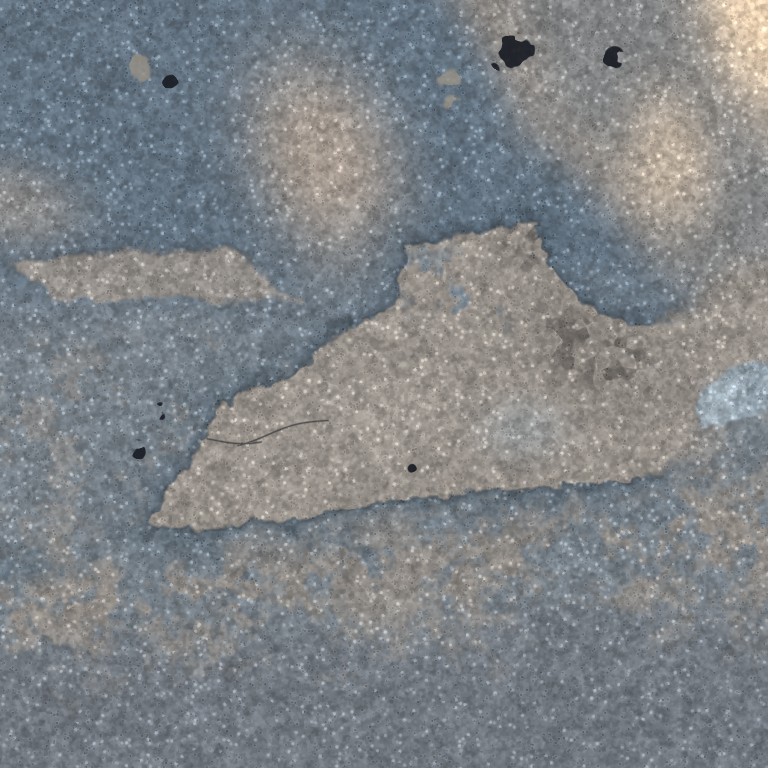
Reproduce this texture procedurally as a Shadertoy shader.

```glsl
// Weathered stone ground: a worn tan patch with ragged dark edges on blue-grey
// grit, lit by soft pools of warm light. Polygon and line distances give the
// shapes; cellular noise gives the ragged edges, mottling and mineral grain.

vec2 hash2(vec2 c) {
    vec3 q = fract(c.xyx * vec3(.1031, .1030, .0973));
    q += dot(q, q.yzx + 33.33);
    return fract((q.xx + q.yz) * q.zy);
}

// x: smoothed cell value, y: distance to nearest seed, z: its value
vec3 cellular(vec2 p) {
    float sum = 0., weights = 0., nearest = 9., id = 0.;
    for (int k = 0; k < 9; k++) {
        vec2 cell = floor(p) + vec2(k % 3 - 1, k / 3 - 1);
        float dist = length(cell + hash2(cell) - p);
        float value = hash2(cell + 71.).x, w = exp(-7. * dist * dist);
        sum += w * value;
        weights += w;
        if (dist < nearest) { nearest = dist; id = value; }
    }
    return vec3(sum / weights, nearest, id);
}

float mottle(vec2 p) {
    float total = 0., amp = .45, scale = 11.;
    for (int i = 0; i < 4; i++) {
        total += amp * (cellular(p * scale + float(i) * 17.).x - .5);
        amp *= .8;
        scale *= 2.1;
    }
    return total;
}

float segment(vec2 p, vec2 a, vec2 b) {
    vec2 pa = p - a, ba = b - a;
    return length(pa - ba * clamp(dot(pa, ba) / dot(ba, ba), 0., 1.));
}

// Signed distance to the large worn patch
float wornPatch(vec2 p) {
    const int N = 23;
    vec2 v[N] = vec2[N](
        vec2(.527, .681), vec2(.57, .688), vec2(.697, .707), vec2(.71, .655),
        vec2(.755, .603), vec2(.83, .571), vec2(.9, .6), vec2(.96, .655),
        vec2(1.05, .66), vec2(1.05, .53), vec2(.92, .49), vec2(.915, .41),
        vec2(.83, .38), vec2(.65, .362), vec2(.52, .35), vec2(.38, .322),
        vec2(.27, .315), vec2(.195, .32), vec2(.245, .395), vec2(.28, .465),
        vec2(.38, .512), vec2(.456, .57), vec2(.515, .603));
    float d = 9., side = 1.;
    for (int i = 0; i < N; i++) {
        vec2 a = v[i], b = v[(i + 1) % N];
        d = min(d, segment(p, a, b));
        if ((a.y > p.y) != (b.y > p.y) &&
            p.x < a.x + (b.x - a.x) * (p.y - a.y) / (b.y - a.y)) side = -side;
    }
    return d * side;
}

// Long sliver on the left, bounded by four lines
float sliver(vec2 p) {
    float top = p.y - .659 - .07 * p.x;
    float right = .79 * (p.y - .91 + .78 * p.x);
    float left = .78 * (.668 - p.y - .8 * p.x);
    return max(max(top, right), max(left, .609 - p.y));
}

float pool(vec2 p, vec2 centre, vec2 radius, float tilt) {
    float c = cos(tilt), s = sin(tilt);
    vec2 q = mat2(c, -s, s, c) * (p - centre) / radius;
    return exp(-pow(dot(q, q), 1.4));
}

float inside(float d, float soft) { return 1. - smoothstep(-soft, soft, d); }

void mainImage(out vec4 fragColor, in vec2 fragCoord) {
    vec2 p = fragCoord / iResolution.xy;
    float px = 1. / iResolution.y;
    float m = mottle(p), fine = cellular(p * 75.).x - .5;
    float rough = .022 * m + .007 * fine;
    vec3 sand = vec3(.6, .575, .55), blue = vec3(.36, .425, .48);

    // Blue-grey ground, darker in the upper shade and smooth at the foot
    vec3 col = mix(vec3(.47, .505, .535), vec3(.39, .45, .505), smoothstep(.52, .7, p.y + .1 * m));
    col = mix(col, sand, .45 * smoothstep(.05, .25, m) * inside(p.y - .57, .08));
    float band = (p.y - .21 - .1 * p.x) / .085;
    col = mix(col, sand * .96, exp(-band * band) * smoothstep(-.18, .14, m));
    col = mix(col, vec3(.445, .47, .5), inside(p.y - .13 - .07 * p.x + .12 * m, .045));
    col = mix(col, blue, .6 * pool(p, vec2(.02, .26), vec2(.06, .03), 0.));

    // Sunlight spilling over the shade
    float lit = smoothstep(-.03, .06, p.x + .75 * p.y - 1.32) * smoothstep(.52, .66, p.y);
    col = mix(col, vec3(.535, .53, .525), .85 * lit);
    vec2 bend = vec2(.7, .84);
    float ray = min(segment(p, vec2(.63, 1.03), bend), segment(p, bend, vec2(.83, .75)));
    col = mix(col, vec3(.62, .585, .55), .55 * exp(-ray * ray * 700.));
    col = mix(col, vec3(.67, .62, .575), .95 * pool(p, vec2(.425, .79), vec2(.095, .145), .4));
    col = mix(col, vec3(.76, .7, .63), .9 * pool(p, vec2(.872, .79), vec2(.06, .095), .1));
    col = mix(col, vec3(.93, .83, .71), pool(p, vec2(1., .985), vec2(.085, .15), .25));
    col = mix(col, sand, .7 * pool(p, vec2(.01, .735), vec2(.1, .055), -.2));

    // Worn areas with a dark, ragged outer rim
    float d = wornPatch(p) + rough, thin = sliver(p) + rough;
    float rim = inside(p.x - .88, .05);
    col = mix(col, blue, .75 * rim * exp(-max(d, 0.) * 28.));
    col *= 1. - .28 * rim * exp(-max(d, 0.) * 160.);
    col *= 1. - .2 * exp(-max(thin, 0.) * 130.) * smoothstep(.63, .66, p.y);
    vec3 worn = sand * (1. + .12 * m);
    worn = mix(worn, blue * 1.15, .8 * smoothstep(0., .18, m) * pool(p, vec2(.58, .625), vec2(.09, .045), -.5));
    worn = mix(worn, vec3(.6, .62, .63), .7 * pool(p, vec2(.68, .44), vec2(.055, .04), 0.));
    float soot = pool(p, vec2(.69, .685), vec2(.04), 0.) + pool(p, vec2(.77, .54), vec2(.11, .05), -.4);
    worn *= 1. - .35 * soot * smoothstep(-.05, .3, fine);
    col = mix(col, worn, inside(d, mix(.03, .003, rim)));
    col = mix(col, sand, .9 * inside(thin, .006));
    float chip = pool(p + .04 * m, vec2(.975, .495), vec2(.065, .035), .35);
    col = mix(col, vec3(.53, .59, .63) + .3 * m, .9 * smoothstep(.3, .55, chip));

    // Mineral grain: pale flecks, dark pits and powder
    vec3 grit = cellular(p * 150.), powder = cellular(p * 260. + 9.);
    col *= 1. + .16 * fine + .18 * (grit.x - .5) + .2 * (powder.x - .5);
    col += .17 * smoothstep(.78, 1., grit.z) * inside(grit.y - .32, .18);
    col -= .13 * smoothstep(.85, 1., powder.z) * inside(powder.y - .35, .15);

    // Spots as centre and radius: three pale, then dark ones
    vec3 spots[10] = vec3[10](vec3(.18, .911, .012), vec3(.585, .9, .011), vec3(.585, .869, .007),
        vec3(.671, .935, .018), vec3(.8, .927, .01), vec3(.643, .91, .005), vec3(.222, .889, .007),
        vec3(.179, .414, .007), vec3(.211, .463, .007), vec3(.537, .39, .005));
    for (int i = 0; i < 10; i++) {
        float spot = length(p - spots[i].xy) - spots[i].z + .016 * fine;
        if (i < 3) col = mix(col, vec3(.62, .59, .54), .75 * inside(spot, .003));
        else col = mix(col, vec3(.1, .11, .14), .92 * inside(spot, px));
    }

    // Thin forked twig
    vec2 q = p + vec2(0., .004 * sin(p.x * 45.));
    float twig = min(segment(q, vec2(.27, .427), vec2(.34, .426)), segment(q, vec2(.31, .424), vec2(.427, .454)));
    col = mix(col, vec3(.25), .85 * inside(twig - .001, px));

    fragColor = vec4(clamp(col, 0., 1.), 1.);
}
```
